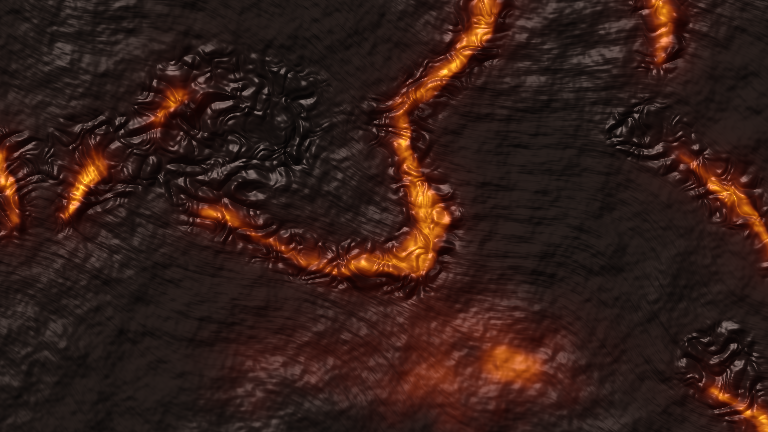
Give the GLSL for this texture, as a WebGL 1 fragment shader.

```glsl
precision highp float;
// Cooling lava field: dark streaked rock with glossy wrinkled crust, split by glowing cracks.
// A noise height field is lit from above; tapered, noise-warped veins supply the heat,
// and a soft ember patch glows through the rock near the bottom.
uniform vec2 u_resolution;

const vec3 ROCK = vec3(0.140, 0.108, 0.098);
const vec3 SHEEN = vec3(0.43, 0.40, 0.39);
const vec3 LIGHT_DIR = vec3(-0.30, 0.60, 0.74);
const vec3 GLOSS_DIR = vec3(-0.24, 0.63, 0.74);

vec2 hashGradient(vec2 cell) {
  vec3 h = fract(cell.xyx * vec3(0.1031, 0.1030, 0.0973));
  h += dot(h, h.yzx + 33.33);
  return 2.0 * fract((h.xx + h.yz) * h.zy) - 1.0;
}

float gradientNoise(vec2 p) {
  vec2 i = floor(p), f = p - i;
  vec2 u = f * f * f * (f * (f * 6.0 - 15.0) + 10.0);
  vec2 e = vec2(1.0, 0.0);
  float low = mix(dot(hashGradient(i), f), dot(hashGradient(i + e), f - e), u.x);
  float high = mix(dot(hashGradient(i + e.yx), f - e.yx),
                   dot(hashGradient(i + 1.0), f - 1.0), u.x);
  return mix(low, high, u.y);
}

float fbm(vec2 p) {
  float sum = 0.0, amp = 0.6;
  for (int i = 0; i < 4; i++) {
    sum += amp * gradientNoise(p);
    p = mat2(1.6, 1.2, -1.2, 1.6) * p + 7.3;
    amp *= 0.5;
  }
  return sum;
}

// Rounded creases bent by a second noise
float folds(vec2 p) {
  vec2 bend = vec2(gradientNoise(p * 0.6 + 3.1), gradientNoise(p * 0.6 + 19.7));
  float n = gradientNoise(p + 1.8 * bend);
  return sqrt(n * n + 0.002);
}

// Rough rock with diagonal streaks, swapped for glossy folds where wrinkle is 1
float height(vec2 p, float wrinkle) {
  float bend = gradientNoise(p * 1.7 + 5.0);
  vec2 grain = vec2(p.x * 5.0 - p.y * 2.0, (p.y + 0.45 * p.x + 0.3 * bend) * 26.0);
  float rough = 0.055 * fbm(p * 8.0) + 0.014 * fbm(grain);
  float crust = 0.065 * folds(p * vec2(14.0, 19.0)) + 0.02 * folds(p * 34.0 + 8.0);
  return rough * (1.0 - 0.5 * wrinkle) + crust * wrinkle;
}

// Signed distance to a segment whose radius runs from ra to rb
float vein(vec2 p, vec2 a, vec2 b, float ra, float rb) {
  vec2 d = b - a;
  float t = clamp(dot(p - a, d) / dot(d, d), 0.0, 1.0);
  return length(p - a - d * t) - mix(ra, rb, t);
}

float crackDistance(vec2 p) {
  // Main hooked crack
  float d = vein(p, vec2(1.14, 1.02), vec2(1.09, 0.90), 0.015, 0.028);
  d = min(d, vein(p, vec2(1.09, 0.90), vec2(0.95, 0.74), 0.028, 0.013));
  d = min(d, vein(p, vec2(0.95, 0.74), vec2(0.935, 0.64), 0.013, 0.016));
  d = min(d, vein(p, vec2(0.935, 0.64), vec2(1.0, 0.49), 0.016, 0.034));
  d = min(d, vein(p, vec2(1.0, 0.49), vec2(0.96, 0.385), 0.034, 0.034));
  d = min(d, vein(p, vec2(0.96, 0.385), vec2(0.80, 0.375), 0.034, 0.014));
  d = min(d, vein(p, vec2(0.80, 0.375), vec2(0.60, 0.44), 0.012, 0.001));
  d = min(d, vein(p, vec2(0.60, 0.44), vec2(0.49, 0.51), 0.002, 0.015));
  // Left vents
  d = min(d, vein(p, vec2(0.425, 0.77), vec2(0.37, 0.71), 0.018, 0.008));
  d = min(d, vein(p, vec2(0.21, 0.61), vec2(0.15, 0.50), 0.026, 0.003));
  d = min(d, vein(p, vec2(0.0, 0.64), vec2(0.03, 0.48), 0.018, 0.006));
  // Right vents
  d = min(d, vein(p, vec2(1.53, 0.99), vec2(1.525, 0.87), 0.026, 0.002));
  d = min(d, vein(p, vec2(1.57, 0.64), vec2(1.70, 0.55), 0.0, 0.010));
  d = min(d, vein(p, vec2(1.70, 0.55), vec2(1.78, 0.40), 0.022, 0.005));
  return min(d, vein(p, vec2(1.65, 0.11), vec2(1.78, 0.0), 0.002, 0.020));
}

// Soft oval: 1 at the centre, fading outward
float patchMask(vec2 p, vec2 centre, vec2 radius) {
  vec2 q = (p - centre) / radius;
  return exp(-dot(q, q));
}

void main() {
  vec2 p = gl_FragCoord.xy / u_resolution.y;
  p.x += 0.5 * (16.0 / 9.0 - u_resolution.x / u_resolution.y);
  vec2 warp = vec2(fbm(p * 6.0), fbm(p * 6.0 + 17.0));
  vec2 bent = p + 0.06 * warp;
  float d = crackDistance(bent);
  float outside = max(d, 0.0);

  // Where the crust is wrinkled
  float zone = patchMask(bent, vec2(0.56, 0.74), vec2(0.21, 0.17))
    + 0.9 * patchMask(bent, vec2(0.28, 0.64), vec2(0.20, 0.07))
    + 0.8 * patchMask(bent, vec2(1.50, 0.70), vec2(0.10, 0.07))
    + 0.9 * patchMask(bent, vec2(1.67, 0.18), vec2(0.09, 0.09)) + exp(-outside / 0.055);
  float wrinkle = smoothstep(0.30, 0.62, zone + 0.35 * warp.x);

  // Lit rock
  vec2 e = vec2(0.0022, 0.0);
  float h = height(p, wrinkle);
  vec2 slope = vec2(height(p + e, wrinkle), height(p + e.yx, wrinkle)) - h;
  vec3 normal = normalize(vec3(-slope / e.x, 1.0));
  float diffuse = max(dot(normal, LIGHT_DIR), 0.0);
  float gloss = max(dot(normal, GLOSS_DIR), 0.0);
  float shine = smoothstep(-0.12, 0.32, gradientNoise(p * 2.6 + 2.0) + 0.3 * warp.y);
  vec3 color = ROCK * (0.25 + 0.85 * diffuse) * (1.0 - 0.25 * wrinkle);
  color += SHEEN * mix(0.5 * shine * pow(gloss, 9.0), 0.85 * pow(gloss, 17.0), wrinkle);

  // Dark lip along the lower right side of each crack
  float lip = smoothstep(0.018, -0.008, crackDistance(bent + vec2(-0.02, 0.026)))
    * smoothstep(-0.003, 0.010, d);
  color *= 1.0 - 0.55 * lip;

  // Heat from cracks and from the ember patch
  float veil = folds(p * 11.0 + warp);
  float core = smoothstep(0.012, -0.026, d);
  float heat = 0.42 * exp(-outside / 0.017) * (0.5 + 1.4 * veil) + 0.52 * core * (0.65 + veil);
  heat = heat * (1.0 - 0.75 * lip) + 0.10 * exp(-outside / 0.08);
  vec2 smoky = p + 0.16 * warp;
  float ember = 0.34 * patchMask(smoky, vec2(1.10, 0.17), vec2(0.22, 0.13))
    + 0.13 * patchMask(smoky, vec2(0.68, 0.17), vec2(0.20, 0.10));
  float blob = length((bent - vec2(1.18, 0.155)) / vec2(0.080, 0.052));
  heat += ember * (0.8 + 1.2 * warp.y) + 0.32 * smoothstep(1.2, 0.5, blob);
  heat = clamp(heat * (0.40 + 0.70 * normal.z), 0.0, 1.0);
  color += vec3(1.05, 0.80, 0.22) * pow(vec3(heat), vec3(1.05, 2.2, 6.0));
  gl_FragColor = vec4(min(color, 1.0), 1.0);
}
```
